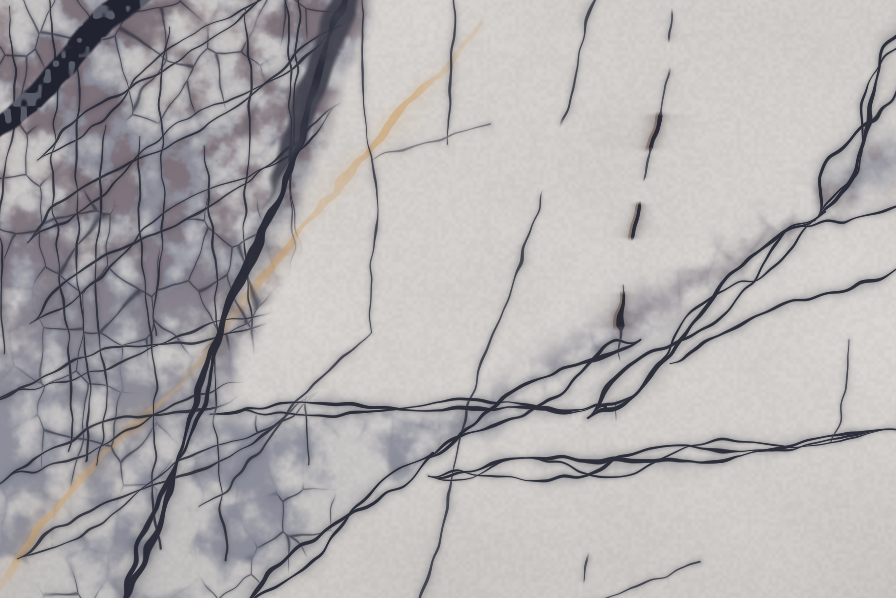
This texture is drawn by a WebGL 2 fragment shader. Its source:

```glsl
#version 300 es
precision highp float;
uniform vec2 u_resolution;
out vec4 fragColor;

const vec3 MARBLE = vec3(.825, .812, .803);
const vec3 MAUVE = vec3(.43, .38, .42);
const vec3 SLATE = vec3(.50, .51, .57);
const vec3 INK = vec3(.13, .14, .19);
const vec3 OCHRE = vec3(.80, .63, .42);
const vec3 RUST = vec3(.42, .29, .20);
const float VEIN = .0031;   // half width of a main vein
const float HAIR = .0016;   // half width of a hairline
const float WANDER = .024;  // slow bending
const float JITTER = .009;  // fine raggedness
const float UPRIGHTS = 10.;
const float DIAGONALS = 6.;

float hash(vec2 p) {
  vec3 q = fract(p.xyx * vec3(.1031, .1030, .0973));
  q += dot(q, q.yzx + 33.33);
  return fract((q.x + q.y) * q.z);
}

float noise(vec2 p) {
  vec2 i = floor(p), f = fract(p);
  f = f * f * (3. - 2. * f);
  return mix(mix(hash(i), hash(i + vec2(1, 0)), f.x),
             mix(hash(i + vec2(0, 1)), hash(i + 1.), f.x), f.y);
}

float fbm(vec2 p) {
  float sum = 0., amp = .53;
  for (int i = 0; i < 4; i++) {
    sum += amp * noise(p);
    p = mat2(1.6, 1.2, -1.2, 1.6) * p + 7.3;
    amp *= .5;
  }
  return sum;
}

// Cellular noise: zero on the borders between cells
float cellGap(vec2 p) {
  float near = 9., next = 9.;
  for (int k = 0; k < 9; k++) {
    vec2 c = floor(p) + vec2(k % 3 - 1, k / 3 - 1);
    float d = distance(p, c + vec2(hash(c), hash(c + 41.7)));
    next = min(next, max(near, d));
    near = min(near, d);
  }
  return next - near;
}

// Sharp core with a soft stain around it
float stroke(float d, float w) {
  float aa = .8 / u_resolution.y;
  return max(1. - smoothstep(w - aa, w + aa, d), .42 * exp(-d / (2.4 * w)));
}

// Strands that weave between the ends e.xy and e.zw
float braid(vec2 p, vec4 e, float strands, float spread, float w) {
  vec2 axis = e.zw - e.xy;
  float len = length(axis);
  axis /= len;
  p -= e.xy;
  w *= .5 + noise(p * 24.);
  vec2 q = vec2(dot(p, axis), dot(p, vec2(-axis.y, axis.x)));
  float along = clamp(q.x, 0., len), ink = 0.;
  float pinned = smoothstep(0., .07, along) * smoothstep(0., .07, len - along);
  for (float i = 0.; i < strands; i++) {
    float sway = spread * pinned * sin(along * (10. + 5. * i) + 2.4 * i + 17. * e.x);
    ink = max(ink, stroke(length(q - vec2(along, sway)), w * (1. - .2 * i)));
  }
  return ink;
}

void weave(inout float ink, vec2 p, vec4 e, float strands, float spread, float w) {
  ink = max(ink, braid(p, e, strands, spread, w));
}

void main() {
  vec2 uv = gl_FragCoord.xy / u_resolution.y;
  vec2 p = uv + WANDER * (vec2(noise(uv * 6.), noise(uv * 6. + 31.)) - .5)
              + JITTER * (vec2(noise(uv * 34.), noise(uv * 34. + 57.)) - .5);

  // Stained zone: left of the fault, plus a wedge below it
  float cloud = fbm(uv * 7.), grit = fbm(uv * 24. + 5.);
  vec2 z = p + .09 * (cloud - .5);
  float wedge = smoothstep(.03, -.03, z.x - .42 - 1.3 * z.y) * smoothstep(.34, .29, z.y);
  float zone = max(smoothstep(.03, -.02, z.x - .25 - .37 * z.y), wedge);
  float upper = smoothstep(.25, .75, uv.y);

  // Ground and mottling
  vec3 col = MARBLE + .05 * (fbm(uv * 4. + 19.) - .52) + .035 * (noise(uv * 170.) - .5);
  col -= .035 * smoothstep(.35, 0., uv.y);
  float gap = cellGap(p * vec2(15, 11));
  float tone = .55 * cloud + .45 * grit + .09 * exp(-5. * gap) + .05 * upper;
  float ridge = uv.y - .27 - .64 * (uv.x - .76);
  float smear = exp(-ridge * ridge * 500.) * smoothstep(.7, .85, uv.x);
  float mottle = max(zone * (.14 + .86 * smoothstep(.42, .68, tone)),
                     .8 * smear * smoothstep(.42, .75, tone));
  col = mix(col, mix(SLATE, MAUVE, upper * smoothstep(.4, .6, grit)), mottle * .85);

  // Ochre seam
  float seam = braid(p, vec4(-.02, 0, .8, .96), 1., .008, .0055);
  col = mix(col, OCHRE, seam * (.2 + .5 * noise(uv * 9.)));

  // Hairlines in the stained zone
  float ink = .8 * stroke(gap * .035, .001) * smoothstep(.4, .6, noise(uv * 8. + 3.));
  for (float i = 0.; i < UPRIGHTS; i++) {
    float r = hash(vec2(i, 3));
    vec2 head = vec2(.055 * i + .03 * r, 1.05 - .35 * hash(vec2(i, 8)));
    weave(ink, p, vec4(head, head + vec2(.09 * r - .03, -.45 - .4 * r)), 1., .008, HAIR);
  }
  for (float i = 0.; i < DIAGONALS; i++) {
    float r = hash(vec2(i, 14));
    vec2 foot = vec2(.1 * r - .03, .06 + .135 * i);
    weave(ink, p, vec4(foot, foot + vec2(.52, .12 + .3 * r)), 2., .016, HAIR * 1.3);
  }
  ink *= zone * .92;

  // Lone cracks in the pale ground
  float faint = .6 * braid(p, vec4(.62, .73, .82, .8), 1., .006, HAIR);
  weave(faint, p, vec4(.61, 1.02, .62, .44), 1., .006, HAIR);
  weave(faint, p, vec4(.62, .44, .33, .15), 1., .008, HAIR);
  weave(faint, p, vec4(.76, 1.02, .75, .76), 1., .003, HAIR);
  weave(faint, p, vec4(1.42, .43, 1.39, .26), 1., .004, HAIR);
  weave(faint, p, vec4(.95, -.02, 1.17, .07), 1., .01, HAIR);
  float broken = max(smoothstep(.56, .5, uv.y), smoothstep(.35, .65, noise(vec2(3, uv.y * 17.))));
  faint = max(faint, broken * braid(p, vec4(1, 1.02, .69, -.01), 1., .006, HAIR * 1.3));
  ink = max(ink, .85 * faint);

  // Fault, braided diagonal and level veins
  weave(ink, p, vec4(.2, -.02, .585, 1.02), 2., .008, VEIN * 1.25);
  weave(ink, p, vec4(.4, -.02, .72, .24), 2., .018, VEIN);
  weave(ink, p, vec4(.71, .23, 1.07, .43), 2., .022, VEIN);
  weave(ink, p, vec4(.98, .3, 1.37, .64), 3., .021, VEIN * 1.2);
  weave(ink, p, vec4(1.36, .63, 1.52, .97), 3., .026, VEIN);
  weave(ink, p, vec4(.35, .315, 1.01, .32), 2., .01, VEIN * .85);
  weave(ink, p, vec4(.71, .195, 1.53, .285), 3., .016, VEIN * .85);
  weave(ink, p, vec4(1.12, .39, 1.52, .56), 1., .018, VEIN * .75);
  weave(ink, p, vec4(1.34, .62, 1.53, .66), 1., .008, VEIN * .8);

  // Dashed rusty crack
  float dash = smoothstep(.1, .5, cos((uv.y - .78) * 42.)) * smoothstep(.4, .46, uv.y) * smoothstep(.9, .84, uv.y);
  vec4 ends = vec4(1.12, 1.02, .98, -.01);
  float crack = braid(p, ends, 1., .005, mix(HAIR, .0048, dash));
  col = mix(col, RUST, .5 * dash * braid(p + vec2(.004, 0), ends, 1., .005, .006));
  ink = max(ink, crack * max(dash, .8 * smoothstep(.4, .6, noise(vec2(9, uv.y * 22.)))));
  col = mix(col, INK, .93 * ink);

  // Crushed bands: upper fault and dark corner
  float shear = abs(p.x - .196 - .378 * p.y) - .025 * smoothstep(.62, .85, uv.y);
  col = mix(col, INK + .16 * grit, .8 * smoothstep(.006, -.006, shear) * smoothstep(.6, .72, uv.y));
  float corner = abs(dot(p - vec2(0, .8), vec2(-.66, .75))) - .014 - .01 * cloud;
  float fleck = .22 * smoothstep(.62, .78, noise(uv * 75.));
  col = mix(col, INK + fleck, smoothstep(.003, -.003, corner) * step(uv.x, .4));

  fragColor = vec4(col, 1);
}
```
